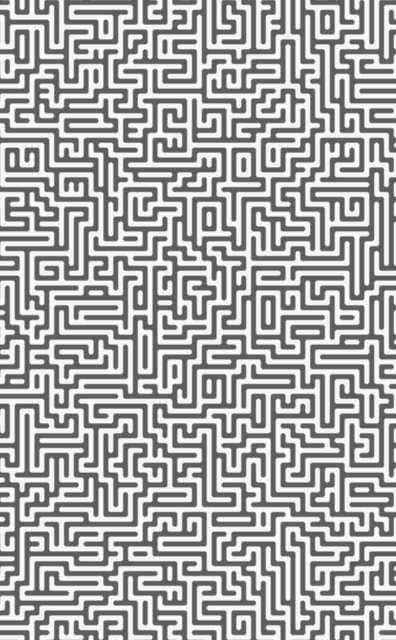
Reproduce this pattern procedurally as a WebGL 1 fragment shader.

```glsl
precision highp float;

// Labyrinth of light and dark corridors of equal width with rounded bends.
// Light and dark nodes alternate on a square grid; random links between them
// are relaxed so that nearly every node joins two neighbours.

uniform vec2 u_resolution;

const float CELLS_PER_HEIGHT = 130.0;
const float EDGE_SOFTNESS = 0.32;
const float STRAIGHTNESS = 0.1;
const float ALTERNATION = 0.3;
const vec3 LIGHT = vec3(0.965);
const vec3 DARK = vec3(0.37);

float hash(vec2 p) {
  vec3 q = fract(p.xyx * 0.1031);
  q += dot(q, q.yzx + 33.33);
  return fract((q.x + q.y) * q.z);
}

// Starting state of a link: noise that tends to alternate between neighbours.
float roughLink(vec2 p) {
  float around = hash(p + vec2(1.0, 0.0)) + hash(p - vec2(1.0, 0.0))
               + hash(p + vec2(0.0, 1.0)) + hash(p - vec2(0.0, 1.0));
  float contrast = hash(p) - 0.5 - ALTERNATION * (around - 2.0);
  return contrast < 0.0 ? -1.0 : 1.0;
}

// Penalty of a node whose other three links sum to r; steep when all agree.
float crowding(float r) {
  return r * r * r;
}

// Links lie on a lattice turned by 45 degrees against the cells.
vec2 linkLattice(vec2 cell) {
  return vec2(cell.x + cell.y - 1.0, cell.y - cell.x - 1.0) * 0.5 + 300.0;
}

// Position of entry k in an 11 by 11 window.
vec2 windowPosition(int k) {
  float row = floor((float(k) + 0.5) / 11.0);
  return vec2(float(k) - 11.0 * row, row);
}

// Relaxed states (1 light, -1 dark) of a link and of its neighbour at step.
vec2 linkPair(vec2 link, vec2 step) {
  float state[121];
  vec2 origin = link - 5.0;
  for (int k = 0; k < 121; k++) {
    state[k] = roughLink(origin + windowPosition(k));
  }

  // One sweep in four interleaved stages; border errors stay off the centre.
  for (int stage = 0; stage < 4; stage++) {
    for (int k = 12; k < 109; k++) {
      vec2 parity = mod(origin + windowPosition(k), 2.0);
      if (abs(parity.x + 2.0 * parity.y - float(stage)) < 0.5) {
        float west = state[k - 1];
        float east = state[k + 1];
        float south = state[k - 11];
        float north = state[k + 11];
        float pressure = crowding(west + south + state[k - 12])
                       + crowding(east + south + state[k - 10])
                       + crowding(west + north + state[k + 10])
                       + crowding(east + north + state[k + 12]);
        pressure += STRAIGHTNESS * (west + east + south + north);
        pressure -= 0.5 * state[k];
        state[k] = pressure > 0.0 ? -1.0 : 1.0;
      }
    }
  }

  float neighbour = step.x > 0.5 ? state[61] : state[59];
  if (abs(step.y) > 0.5) neighbour = step.y > 0.0 ? state[71] : state[49];
  return vec2(state[60], neighbour);
}

// Signed distance to the corridor edge, in cells, positive on the light side.
float corridor(vec2 p) {
  vec2 base = floor(p);
  vec2 f = p - base;
  vec2 lightNode = mod(base, 2.0);
  vec2 darkNode = 1.0 - lightNode;

  vec2 vertical = linkLattice(base + vec2(lightNode.x, darkNode.y));
  vec2 horizontal = linkLattice(base + vec2(darkNode.x, lightNode.y));
  vec2 links = linkPair(vertical, horizontal - vertical);

  // Equal links leave one lone node, which gets a round corner.
  if (links.x * links.y > 0.0) {
    vec2 lone = links.x > 0.0 ? darkNode : lightNode;
    return links.x * (length(f - lone) - 0.5);
  }
  vec2 straight = 0.5 - abs(f - lightNode);
  return links.x > 0.0 ? straight.x : straight.y;
}

void main() {
  float cellsPerPixel = CELLS_PER_HEIGHT / u_resolution.y;
  float edge = max(EDGE_SOFTNESS, cellsPerPixel);
  float distanceToEdge = corridor(gl_FragCoord.xy * cellsPerPixel - 0.5);
  float coverage = clamp(distanceToEdge / edge + 0.5, 0.0, 1.0);
  gl_FragColor = vec4(mix(DARK, LIGHT, coverage), 1.0);
}
```
